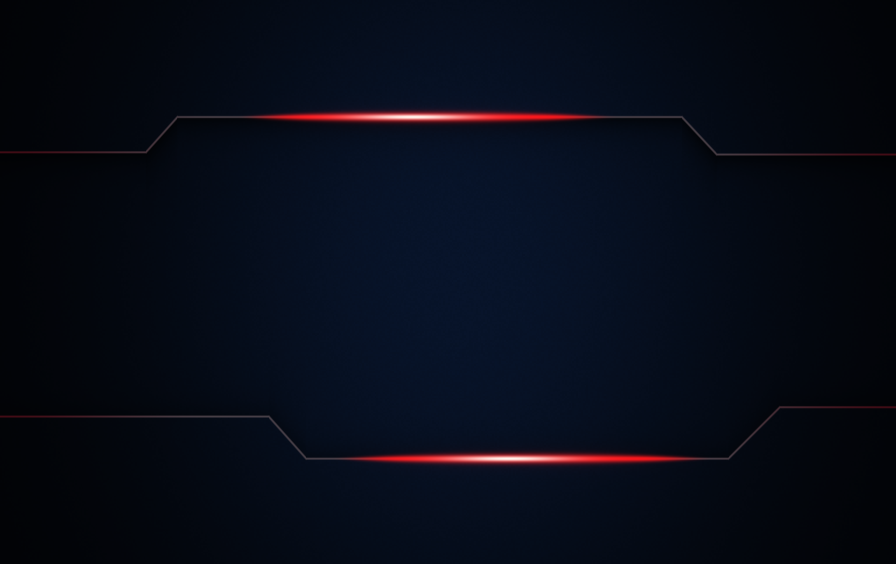
Give the GLSL for this background, as a Shadertoy shader.

```glsl
float hash(vec2 cell) {
    vec3 q = fract(vec3(cell.xyx) * 0.1031);
    q += dot(q, q.yzx + 33.33);
    return fract((q.x + q.y) * q.z);
}

float ramp(float a, float b, float x) {
    return clamp((x - a) / (b - a), 0.0, 1.0);
}

// Heights of the upper (x) and lower (y) panel borders
vec2 borderHeights(float x) {
    float upper = 0.730 + 0.0625 * ramp(0.259, 0.315, x) - 0.0665 * ramp(1.210, 1.272, x);
    float lower = 0.2614 - 0.0747 * ramp(0.477, 0.5436, x) + 0.0913 * ramp(1.2925, 1.384, x);
    return vec2(upper, lower);
}

// Thin border, grey in the middle and dark red towards the sides
vec3 drawBorder(vec3 color, float dist, float x, float pixel) {
    float side = smoothstep(0.42, 0.80, abs(x - 0.80));
    vec3 tint = mix(vec3(0.31, 0.27, 0.30), vec3(0.29, 0.05, 0.09), side);
    float coverage = 1.0 - smoothstep(0.0, 0.0016 + pixel, abs(dist));
    return mix(color, tint, coverage * 0.9);
}

// Lens-shaped red flare with a white-hot core
vec3 drawFlare(vec3 color, vec2 offset) {
    float along = abs(offset.x - 0.025) / 0.34;
    float taper = max(1.0 - along * along, 0.0);
    float thickness = 0.002 + 0.0058 * taper;
    float body = exp(-pow(offset.y / thickness, 2.0)) * smoothstep(0.0, 0.65, taper);
    float halo = exp(-abs(offset.y) / 0.009) * taper * taper;
    float core = exp(-pow(offset.x / 0.105, 2.0) - pow(offset.y / 0.0045, 2.0));
    color += vec3(0.16, 0.008, 0.015) * halo;
    color = mix(color, vec3(0.98, 0.08, 0.10), body);
    return mix(color, vec3(1.0, 0.96, 0.93), core);
}

void mainImage(out vec4 fragColor, in vec2 fragCoord) {
    vec2 p = fragCoord / iResolution.xy * vec2(1.59, 1.0);
    float pixel = 1.0 / iResolution.y;

    // Navy backdrop fading to black at the sides
    vec2 r = (p - vec2(0.82, 0.53)) / vec2(0.56, 0.72);
    float light = exp(-dot(r, r));
    vec3 color = mix(vec3(0.006, 0.007, 0.012), vec3(0.030, 0.078, 0.165), light);

    // Signed distances to the borders, positive inside the panel
    vec2 height = borderHeights(p.x);
    vec2 slope = (borderHeights(p.x + 0.001) - borderHeights(p.x - 0.001)) / 0.002;
    vec2 dist = vec2(height.x - p.y, p.y - height.y) / sqrt(1.0 + slope * slope);

    // Soft shadows cast into the panel
    vec2 shadow = exp(-max(dist, 0.0) / 0.022) * smoothstep(-0.002, 0.002, dist);
    color *= (1.0 - 0.72 * shadow.x) * (1.0 - 0.35 * shadow.y);

    // Fine grain
    color *= 0.96 + 0.08 * hash(floor(p * 322.0));

    // Borders and flares
    color = drawBorder(color, dist.x, p.x, pixel);
    color = drawBorder(color, dist.y, p.x, pixel);
    color = drawFlare(color, p - vec2(0.732, 0.7925));
    color = drawFlare(color, p - vec2(0.9025, 0.1867));

    fragColor = vec4(color, 1.0);
}
```
